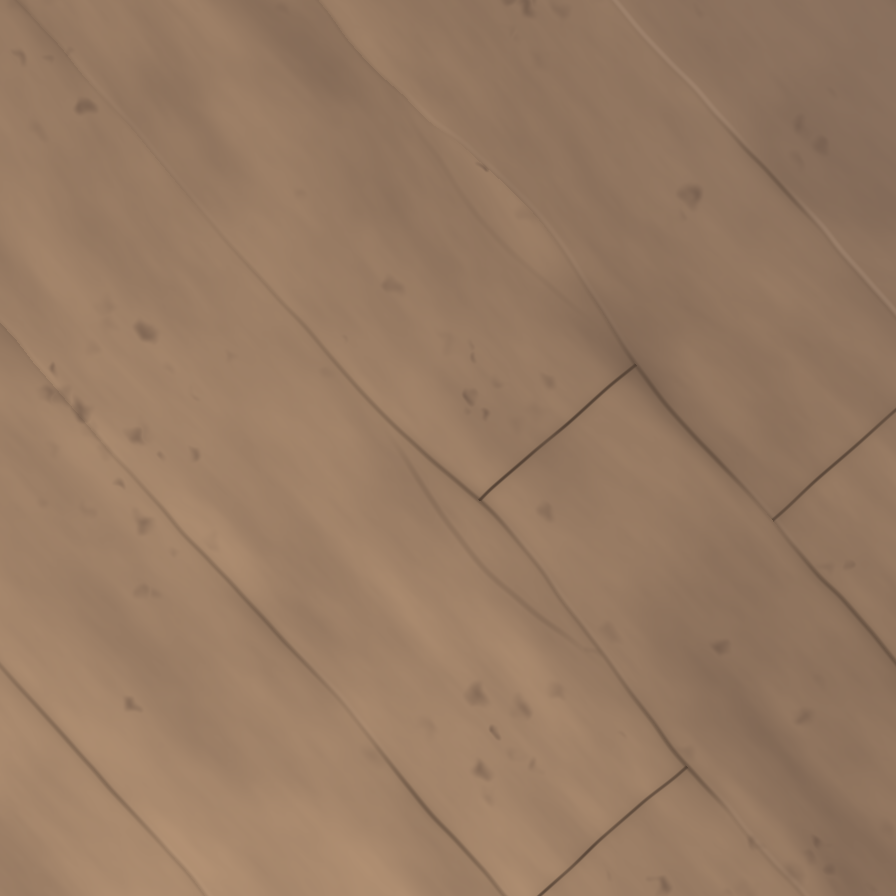
This texture is drawn by a Shadertoy shader. Its source:

```glsl
// Worn diagonal wooden planks with faint broken seams, butt joints, soft grain and clustered knots.
const vec3 DARK_WOOD = vec3(0.51, 0.41, 0.335);
const vec3 LIGHT_WOOD = vec3(0.69, 0.56, 0.445);
const vec3 GREY_WEAR = vec3(0.535, 0.44, 0.375);
const vec3 CREVICE = vec3(0.29, 0.225, 0.18);
const vec3 KNOT = vec3(0.37, 0.29, 0.245);
const vec2 ACROSS = vec2(0.751, 0.660);  // unit vector across the planks
const float PLANK_WIDTH = 0.25;
const float SEAM_OFFSET = 0.013;
const float SEAM_WIDTH = 0.0004;
const float JOINT_WIDTH = 0.0004;
const float BEND = 0.027;
const float KNOT_CELL = 0.034;

float hash(vec2 p) {
    vec3 q = fract(vec3(p.xyx) * 0.1031);
    q += dot(q, q.yzx + 33.33);
    return fract((q.x + q.y) * q.z);
}

float noise(vec2 p) {
    vec2 i = floor(p), f = fract(p);
    f = f * f * (3.0 - 2.0 * f);
    return mix(mix(hash(i), hash(i + vec2(1, 0)), f.x),
               mix(hash(i + vec2(0, 1)), hash(i + vec2(1, 1)), f.x), f.y);
}

float fbm(vec2 p) {
    float sum = 0.0, amp = 0.5;
    for (int i = 0; i < 4; i++) {
        sum += amp * noise(p);
        p = p * 2.03 + 17.3;
        amp *= 0.5;
    }
    return sum / 0.9375;
}

float line(float d, float halfWidth, float soft) {
    return 1.0 - smoothstep(halfWidth, halfWidth + soft, abs(d));
}

// Position of the single butt joint along each plank row
float jointAt(float row) {
    return 0.773 - 0.071 * row + 0.303 * row * row;
}

// Soft ragged knots, sparse outside their clusters
float knots(vec2 g) {
    float mark = 0.0;
    vec2 cell = floor(g / KNOT_CELL);
    vec2 ragged = g + 0.012 * (vec2(noise(g * 80.0 + 9.0), noise(g * 80.0 + 41.0)) - 0.5);
    for (int y = -1; y <= 1; y++)
    for (int x = -1; x <= 1; x++) {
        vec2 id = cell + vec2(x, y);
        vec2 centre = (id + vec2(hash(id + 3.1), hash(id + 8.7))) * KNOT_CELL;
        float cluster = smoothstep(0.62, 0.85, noise(id * 0.25 + 5.0) + 0.12 * centre.x);
        float present = step(hash(id + 21.4), 0.025 + 0.6 * cluster);
        float size = mix(0.007, 0.018, hash(id + 12.9));
        float d = length((ragged - centre) * vec2(1.25, 0.85)) / size;
        float strength = mix(0.1, 0.5, pow(hash(id + 30.2), 2.0));
        mark = max(mark, present * strength * (1.0 - smoothstep(0.0, 1.0, d)));
    }
    return mark;
}

void mainImage(out vec4 fragColor, in vec2 fragCoord) {
    vec2 p = fragCoord / iResolution.y;
    float px = 1.0 / iResolution.y;
    vec2 q = vec2(p.x, p.y - 1.0);
    float u = dot(q, ACROSS);
    float v = dot(q, vec2(ACROSS.y, -ACROSS.x));

    // Nearest seam; the middle rows bend once, with a faint split beside the bend
    float seam = round((u - SEAM_OFFSET) / PLANK_WIDTH);
    float along = (v - 0.82 + 0.26 * seam) / 0.14;
    float bulge = exp(-along * along) * step(abs(seam - 0.5), 0.6);
    float wobble = 0.011 * (noise(vec2(v * 6.0, seam * 9.0 + 40.0)) - 0.5);
    wobble += 0.003 * (noise(vec2(v * 24.0, seam * 9.0 + 70.0)) - 0.5);
    float straight = u - SEAM_OFFSET - seam * PLANK_WIDTH - wobble;
    float toSeam = straight - BEND * bulge;
    float toSplit = straight + 0.8 * BEND * bulge;
    float row = toSeam > 0.0 ? seam : seam - 1.0;
    float toJoint = v - jointAt(row) + 0.004 * (noise(vec2(u * 18.0, row)) - 0.5);
    vec2 plank = vec2(row, step(0.0, toJoint));

    // Long soft grain and dark smears, stretched along the plank
    vec2 g = vec2(u + 0.04 * (noise(vec2(u * 4.0, v * 3.0)) - 0.5), v);
    float broad = fbm(g * vec2(10.0, 2.2) + plank * 0.5 + 50.0);
    float streak = noise(g * vec2(38.0, 5.0) + plank * 3.3 + 90.0);
    float smear = smoothstep(0.5, 0.85, noise(g * vec2(14.0, 4.0) + 33.0));
    float mottle = fbm(g * vec2(30.0, 16.0) + 120.0);
    float fine = noise(g * vec2(150.0, 34.0) + 20.0);
    float tone = 0.51 + 0.85 * (broad - 0.5) + 0.14 * (streak - 0.5) + 0.05 * (fine - 0.5);
    tone += 0.18 * (mottle - 0.5) - 0.2 * smear;
    tone += 0.1 * (hash(plank + 60.0) - 0.5) + 0.28 * (0.45 - p.x) + 0.14 * (0.5 - p.y);
    vec2 glow = p - vec2(0.32, 0.03);
    tone += 0.36 * exp(-9.0 * dot(glow, glow));
    vec3 color = mix(DARK_WOOD, LIGHT_WOOD, clamp(tone, 0.0, 1.05));

    // Grey wear towards the upper right
    float wear = smoothstep(0.3, 0.8, u + 0.2 * (fbm(p * 5.0 + 30.0) - 0.5));
    color = mix(color, GREY_WEAR, 0.5 * wear);
    color = mix(color, KNOT, knots(vec2(u, v)));

    // Seams: one-sided shade, broken dark line that deepens along the plank, pale bevel
    float worn = smoothstep(0.3, 0.75, noise(vec2(v * 7.0, seam * 5.0 + 12.0)));
    float depth = mix(0.2, 1.0, smoothstep(0.3, 0.9, v)) * mix(0.2, 1.0, worn);
    float reach = toSeam < 0.0 ? 0.011 : 0.005;
    color *= 1.0 - 0.13 * depth * exp(-abs(toSeam) / reach);
    color = mix(color, CREVICE, 0.38 * depth * line(toSeam, SEAM_WIDTH, 0.0028 + px));
    float split = smoothstep(0.1, 0.6, bulge) * mix(1.0, 0.4, seam);
    color = mix(color, CREVICE, 0.16 * split * line(toSplit, SEAM_WIDTH, 0.004 + px));
    float bevel = (1.0 - worn) * mix(0.35, 1.0, step(1.5, seam));
    color += 0.04 * bevel * line(toSeam - 0.004, 0.0004, 0.003 + px);

    // Butt joints: uneven hairline cut with a soft shadow
    float cut = mix(0.5, 0.85, noise(vec2(u * 30.0, row + 15.0)));
    color *= 1.0 - 0.06 * exp(-abs(toJoint) / 0.006);
    color = mix(color, CREVICE, cut * line(toJoint, JOINT_WIDTH, 0.0014 + px));
    fragColor = vec4(color, 1.0);
}
```
